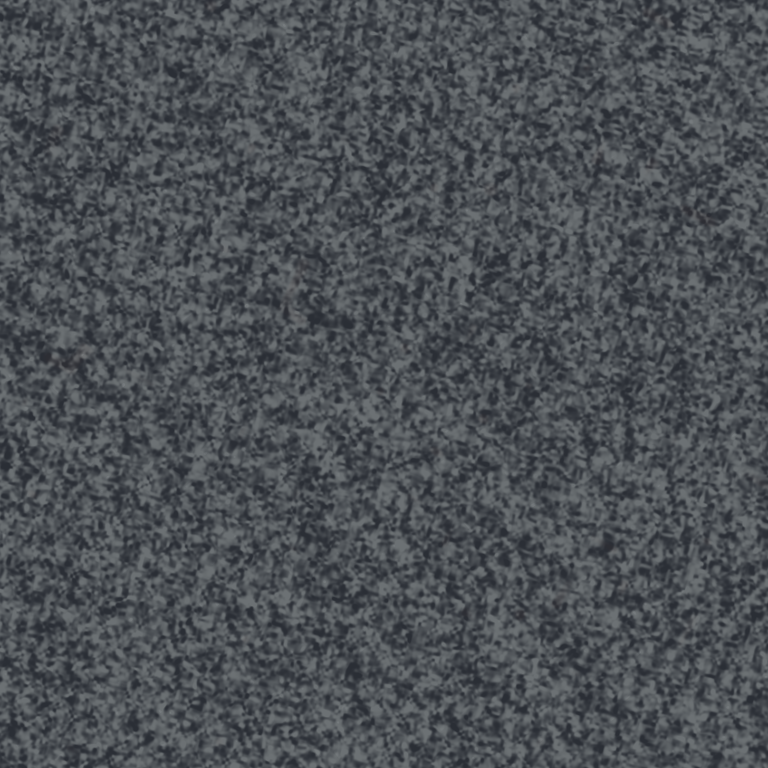
Write a WebGL 1 fragment shader that draws this texture.

```glsl
precision highp float;
// Fine-grained dark slate-grey granite with soft mottled speckles.

uniform vec2 u_resolution;

float hash(vec2 p) {
  return fract(sin(dot(p, vec2(127.1, 311.7))) * 43758.5453);
}

// Smooth value noise, centred on zero
float noise(vec2 p) {
  vec2 cell = floor(p);
  vec2 f = fract(p);
  f = f * f * (3.0 - 2.0 * f);
  float bottom = mix(hash(cell), hash(cell + vec2(1.0, 0.0)), f.x);
  float top = mix(hash(cell + vec2(0.0, 1.0)), hash(cell + vec2(1.0, 1.0)), f.x);
  return mix(bottom, top, f.y) - 0.5;
}

vec2 rotate(vec2 p, float angle) {
  float c = cos(angle);
  float s = sin(angle);
  return vec2(c * p.x - s * p.y, s * p.x + c * p.y);
}

// Layers from broad mottling to fine speckle, each turned to hide the grid
float grain(vec2 p) {
  float broad = noise(rotate(p, 0.4) * 20.0 + 3.7);
  float clumps = noise(rotate(p, 1.1) * 70.0 + 11.3);
  float crystals = noise(rotate(p, 0.7) * 135.0 + 29.1);
  float speckle = noise(rotate(p, 0.25) * 215.0 + 47.9);
  return 0.13 * broad + 0.32 * clumps + 0.72 * crystals + 0.72 * speckle;
}

void main() {
  vec2 uv = gl_FragCoord.xy / min(u_resolution.x, u_resolution.y);

  // Bend the grains so their outlines are irregular
  vec2 bend = vec2(noise(uv * 80.0 + 5.0), noise(uv * 80.0 + 61.0));
  float tone = smoothstep(-0.55, 0.53, grain(uv + 0.004 * bend));

  vec3 darkMineral = vec3(0.165, 0.180, 0.208);
  vec3 paleMineral = vec3(0.425, 0.445, 0.455);
  vec3 color = mix(darkMineral, paleMineral, tone);

  // Sparse bright flecks and a few faint warm stains
  float fleck = smoothstep(0.36, 0.48, noise(rotate(uv, 0.9) * 110.0 + 83.0));
  float stain = smoothstep(0.40, 0.49, noise(rotate(uv, 0.5) * 30.0 + 19.0));
  color += 0.04 * fleck * tone;
  color += stain * vec3(0.012, 0.0, -0.004);

  gl_FragColor = vec4(color, 1.0);
}
```
